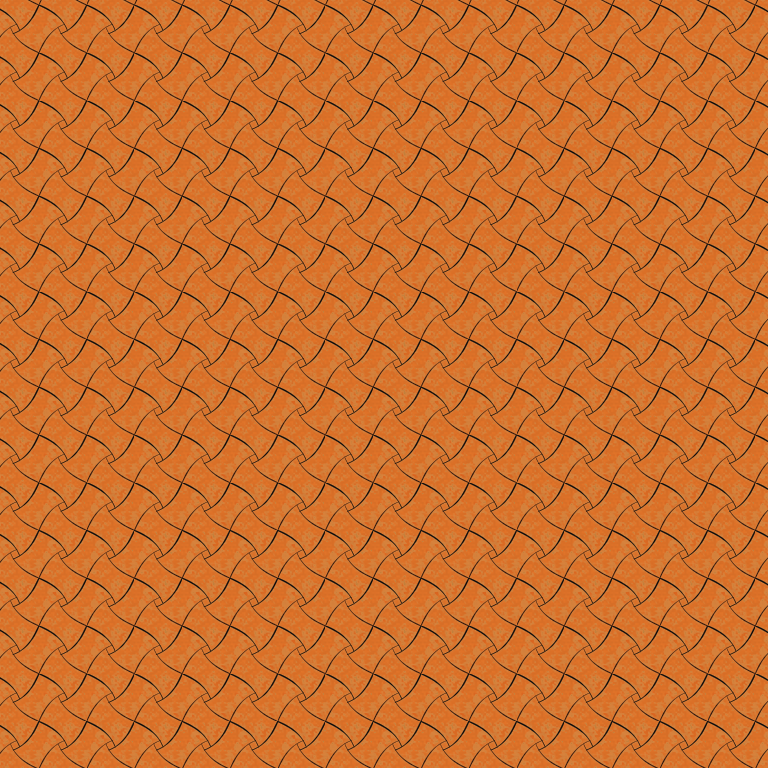
A WebGL 2 fragment shader for this pattern:

```glsl
#version 300 es
precision highp float;

uniform vec2 u_resolution;
out vec4 fragColor;

const float REPEATS = 16.08;
const vec2 PHASE = vec2(0.815, 0.105);
const float HALF_DIAGONAL = 0.7071;
const float CURVE_END = 0.803;

const vec3 CLAY = vec3(0.86, 0.44, 0.155);
const vec3 TAN = vec3(0.83, 0.50, 0.23);
const vec3 RED_CLAY = vec3(0.87, 0.405, 0.13);
const vec3 OLIVE = vec3(0.69, 0.48, 0.23);
const vec3 JOINT_DARK = vec3(0.07, 0.06, 0.055);
const vec3 JOINT_BROWN = vec3(0.20, 0.10, 0.06);

float hash(vec2 p) {
    return fract(sin(dot(p, vec2(127.1, 311.7))) * 43758.5453);
}

// Value noise that wraps after the given number of lattice steps
float tiledNoise(vec2 p, vec2 period) {
    vec2 i = floor(p);
    vec2 f = fract(p);
    f = f * f * (3.0 - 2.0 * f);
    vec2 lo = mod(i, period);
    vec2 hi = mod(i + 1.0, period);
    float bottom = mix(hash(lo), hash(vec2(hi.x, lo.y)), f.x);
    float top = mix(hash(vec2(lo.x, hi.y)), hash(hi), f.x);
    return mix(bottom, top, f.y);
}

// Distance to the bent joint running from a cell corner past the centre;
// y holds the position along it
vec2 jointCurve(vec2 q) {
    vec2 c = q + 0.5;
    float along = (c.x + c.y) * HALF_DIAGONAL;
    float side = (c.x - c.y) * HALF_DIAGONAL;
    float bend = along * (0.40 + along * (-0.228 - 0.252 * along));
    float slope = 0.40 + along * (-0.456 - 0.756 * along);
    float across = (side - bend) / sqrt(1.0 + slope * slope);
    return vec2(length(vec2(across, max(along - CURVE_END, 0.0))), along);
}

// Share of a pixel covered by a stroke, also for strokes thinner than it
float strokeCoverage(float dist, float width, float pixel) {
    float right = min(dist + 0.5 * pixel, 0.5 * width);
    float left = max(dist - 0.5 * pixel, -0.5 * width);
    return clamp((right - left) / pixel, 0.0, 1.0);
}

// Mottled terracotta, identical in every repeat
vec3 claySurface(vec2 cell) {
    float patches = tiledNoise(cell * 7.0, vec2(7.0));
    vec2 streakPos = vec2(cell.x + cell.y, cell.y - cell.x) * vec2(8.0, 17.0);
    float streaks = tiledNoise(streakPos, vec2(8.0, 17.0));
    float grain = tiledNoise(cell * 26.0, vec2(26.0));
    float mottle = 0.35 * patches + 0.35 * streaks + 0.3 * grain;

    vec3 color = mix(CLAY, RED_CLAY, smoothstep(0.5, 0.8, patches));
    color = mix(color, TAN, smoothstep(0.44, 0.66, mottle));
    float flecks = smoothstep(0.74, 0.95, grain) * smoothstep(0.45, 0.8, streaks);
    color = mix(color, OLIVE, 0.7 * flecks);
    return color * (0.97 + 0.06 * grain);
}

void main() {
    vec2 uv = gl_FragCoord.xy / u_resolution;
    uv.y = 1.0 - uv.y;
    vec2 cell = fract(uv * REPEATS - PHASE);
    float pixel = REPEATS / min(u_resolution.x, u_resolution.y);
    vec3 color = claySurface(cell);

    // Four quarter turns form the pinwheel and its small central square
    vec2 q = cell - 0.5;
    float nearest = 1.0;
    float dark = 0.0;
    float brown = 0.0;
    for (int turn = 0; turn < 4; turn++) {
        vec2 curve = jointCurve(q);
        float taper = mix(0.027, 0.013, smoothstep(0.15, 0.7, curve.y));
        float wear = 0.85 + 0.3 * tiledNoise(cell * 12.0, vec2(12.0));
        float weight = turn < 2 ? 1.15 : 0.85;
        float ink = strokeCoverage(curve.x, taper * wear * weight, pixel);
        if (turn < 2) dark = max(dark, ink);
        else brown = max(brown, ink);
        nearest = min(nearest, curve.x);
        q = vec2(q.y, -q.x);
    }

    // Paler worn rim, then the joints
    color = mix(color, TAN, 0.55 * (1.0 - smoothstep(0.015, 0.075, nearest)));
    color = mix(color, JOINT_BROWN, brown);
    color = mix(color, JOINT_DARK, dark);
    fragColor = vec4(color, 1.0);
}
```
